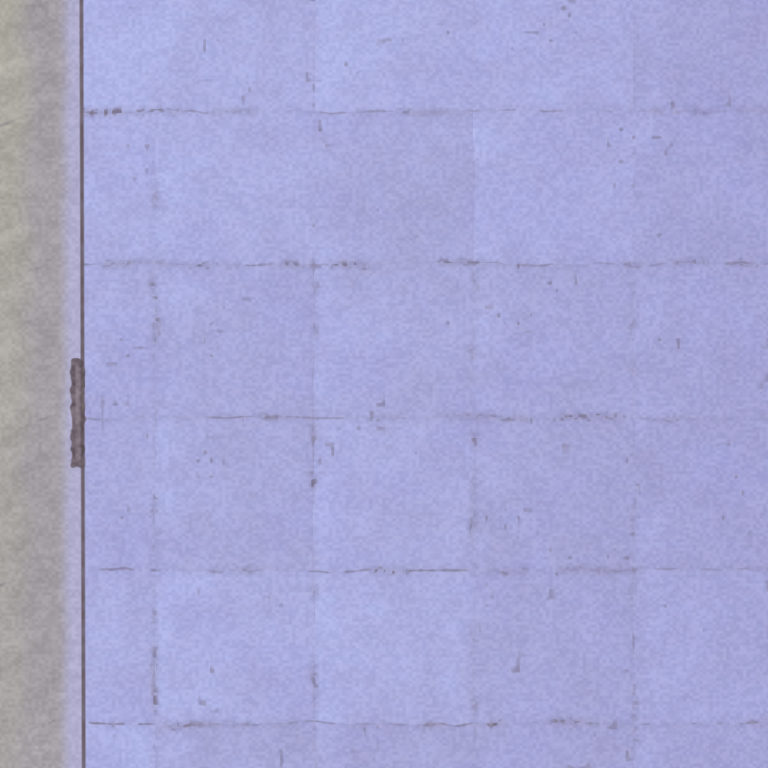
This texture is drawn by a WebGL 2 fragment shader. Its source:

```glsl
#version 300 es
precision highp float;
uniform vec2 u_resolution;
out vec4 fragColor;

// Layout, in canvas units
const vec2 PITCH = vec2(0.2075, 0.1995);
const vec2 ORIGIN = vec2(0.2025, 0.0575);
const float STRIP_EDGE = 0.083;
const float SEAM_X = 0.1075;
const float SEAM_HALF = 0.0024;
const vec2 LATCH_CENTRE = vec2(0.1015, 0.462);
const vec2 LATCH_HALF = vec2(0.0095, 0.072);
const float JOINT_HALF = 0.0014;
const float WOBBLE = 0.0035;

// Strengths
const float TILE_CONTRAST = 0.40;
const float GRAIN = 0.060;
const float JOINT_DARKNESS = 0.60;
const float CRUMB_DARKNESS = 0.55;

// Colours
const vec3 LILAC_LIGHT = vec3(0.685, 0.705, 0.900);
const vec3 LILAC_SHADE = vec3(0.630, 0.625, 0.800);
const vec3 VIOLET = vec3(0.635, 0.630, 0.870);
const vec3 JOINT_BROWN = vec3(0.430, 0.390, 0.450);
const vec3 STRIP_GREY = vec3(0.640, 0.620, 0.645);
const vec3 STRIP_OCHRE = vec3(0.675, 0.665, 0.630);
const vec3 STRIP_PALE = vec3(0.690, 0.680, 0.810);
const vec3 SEAM_BROWN = vec3(0.400, 0.355, 0.380);

float hash(vec2 p) {
    vec3 q = fract(p.xyx * vec3(0.1031, 0.1030, 0.0973));
    q += dot(q, q.yzx + 33.33);
    return fract((q.x + q.y) * q.z);
}

// Smooth lattice noise, 0 to 1
float noise(vec2 p) {
    vec2 c = floor(p), f = fract(p);
    f = f * f * (3.0 - 2.0 * f);
    float low = mix(hash(c), hash(c + vec2(1, 0)), f.x);
    float high = mix(hash(c + vec2(0, 1)), hash(c + vec2(1, 1)), f.x);
    return mix(low, high, f.y);
}

// Layered sines, roughly -1 to 1
float waves(vec2 p) {
    float sum = 0.0, amp = 0.5;
    for (int i = 0; i < 4; i++) {
        sum += amp * sin(p.x + 1.7 * sin(p.y)) * cos(p.y + 1.3 * sin(p.x * 0.8));
        p = mat2(1.5, 1.1, -1.1, 1.5) * p + 2.3;
        amp *= 0.6;
    }
    return sum;
}

float band(float d, float halfWidth, float soft) {
    return 1.0 - smoothstep(halfWidth - soft, halfWidth + soft, abs(d));
}

// Broken joint: x is across and y along, both counted in tiles
float joint(vec2 grid, float pitch, float seed, float crackShare, float px) {
    float line = floor(grid.x + 0.5);
    float key = line * 7.3 + seed;
    float d = (grid.x - line) * pitch + 0.004 * (noise(vec2(grid.y * 9.0, key)) - 0.5);
    float wear = 0.3 + 0.7 * noise(vec2(grid.y * 2.2, key + 40.0));

    // Hairline that comes and goes
    float gaps = smoothstep(0.42, 0.68, noise(vec2(grid.y * 13.0, key + 9.0)) * 0.6
        + noise(vec2(grid.y * 4.0, key + 17.0)) * 0.4);
    float thickness = JOINT_HALF * (0.5 + noise(vec2(grid.y * 30.0, key)));
    float crack = band(d, thickness, px + 0.0006) * gaps * crackShare;

    // Ragged crumbs beside it, in clusters
    float lump = noise(vec2(d * 210.0 + key, grid.y * 36.0));
    float cluster = smoothstep(0.45, 0.80, noise(vec2(key + 3.0, grid.y * 7.0)));
    float crumbs = smoothstep(0.50, 0.78, lump) * exp(-d * d / 0.000022) * cluster;
    float stain = 0.13 * exp(-d * d / 0.00003) * (0.3 + cluster);
    return max(stain, wear * max(crack * JOINT_DARKNESS, crumbs * CRUMB_DARKNESS * 1.5));
}

void main() {
    vec2 uv = gl_FragCoord.xy / u_resolution;
    float px = 0.75 / min(u_resolution.x, u_resolution.y);
    float mottle = waves(uv * 17.0);
    float fine = noise(uv * vec2(230.0, 260.0)) - 0.5;
    float medium = noise(uv * vec2(85.0, 110.0) + 7.0) - 0.5;
    float patches = noise(uv * 34.0 + 3.0) - 0.5;

    // Tiles with uneven tone and paler left margins
    vec2 wobble = WOBBLE * vec2(waves(uv.yx * 19.0), waves(uv * 17.0 + 5.0));
    vec2 grid = (uv + wobble - ORIGIN) / PITCH;
    vec2 local = fract(grid);
    float tone = 0.40 + TILE_CONTRAST * (hash(floor(grid) + 11.0) - 0.5);
    tone += 0.45 * (uv.x - 0.5) + 0.13 * mottle + 0.16 * (0.5 - uv.y);
    tone += 0.35 * patches + 0.45 * medium;
    float margin = smoothstep(0.25, 0.02, local.x + 0.05 * mottle);
    tone -= 0.30 * margin * smoothstep(-0.3, 0.4, waves(uv * 23.0));
    vec3 colour = mix(LILAC_LIGHT, LILAC_SHADE, clamp(tone, -0.1, 1.15));
    float violet = smoothstep(0.15, 0.75, waves(uv * 13.0 + 4.0)) + smoothstep(0.5, 1.0, uv.x);
    colour = mix(colour, VIOLET, 0.20 * violet);

    // Joints, fainter upward and to the right
    float across = joint(grid.yx, PITCH.y, 31.0, 1.0, px);
    across *= mix(1.0, 0.65, smoothstep(0.65, 1.0, uv.x));
    float upright = joint(grid, PITCH.x, 73.0, 0.35, px);
    upright *= mix(1.0, 0.25, smoothstep(0.55, 0.85, uv.y)) * mix(1.0, 0.4, smoothstep(0.7, 0.85, uv.x));
    colour = mix(colour, JOINT_BROWN, max(across, upright));

    // Rare stray flecks
    float fleck = smoothstep(0.80, 0.97, noise(uv * vec2(120.0, 95.0) + 51.0));
    fleck *= smoothstep(0.62, 0.85, noise(uv * 22.0 + 80.0));
    colour = mix(colour, JOINT_BROWN, 0.35 * fleck);

    // Stained strip with slanting streaks
    float streak = waves(vec2(uv.x * 22.0, (uv.y - uv.x * 0.6) * 42.0));
    float ochre = smoothstep(0.055, 0.010, uv.x + 0.012 * mottle) * (0.4 + 0.6 * uv.y);
    vec3 strip = mix(STRIP_GREY, STRIP_OCHRE, ochre) + 0.035 * streak;
    float slant = (fract(grid.y - uv.x * 1.6 + 0.6) - 0.5) * PITCH.y;
    strip = mix(strip, JOINT_BROWN, 0.35 * band(slant, 0.002, 0.002) * smoothstep(-0.1, 0.4, streak));
    float pale = smoothstep(STRIP_EDGE - 0.010, STRIP_EDGE + 0.012, uv.x + 0.004 * mottle);
    strip = mix(strip, STRIP_PALE, pale);
    colour = mix(strip, colour, smoothstep(SEAM_X - px, SEAM_X + px, uv.x));
    colour += GRAIN * (fine + 0.5 * medium);

    // Dark upright seam, worn along its length
    float seamX = uv.x - SEAM_X - 0.003 * (0.5 - uv.y);
    float seam = band(seamX, SEAM_HALF, px + 0.0006) * (0.78 + 0.22 * noise(uv * vec2(20.0, 90.0)));
    colour = mix(colour, SEAM_BROWN, seam);

    // Latch with ragged rim and pale ridge
    float ragged = 0.004 * (noise(uv * 130.0) - 0.5);
    vec2 box = abs(uv - LATCH_CENTRE) - LATCH_HALF + 0.005;
    float edge = length(max(box, 0.0)) + min(max(box.x, box.y), 0.0) - 0.005 + ragged;
    float latch = 1.0 - smoothstep(-0.0015 - px, px, edge);
    float ridge = band(uv.x - LATCH_CENTRE.x, 0.003, 0.002) * band(uv.y - LATCH_CENTRE.y, 0.062, 0.004);
    vec3 latchColour = SEAM_BROWN + 0.09 * ridge + 0.10 * fine + 0.10 * medium;
    colour = mix(colour, latchColour, latch * 0.88);

    fragColor = vec4(clamp(colour, 0.0, 1.0), 1.0);
}
```
